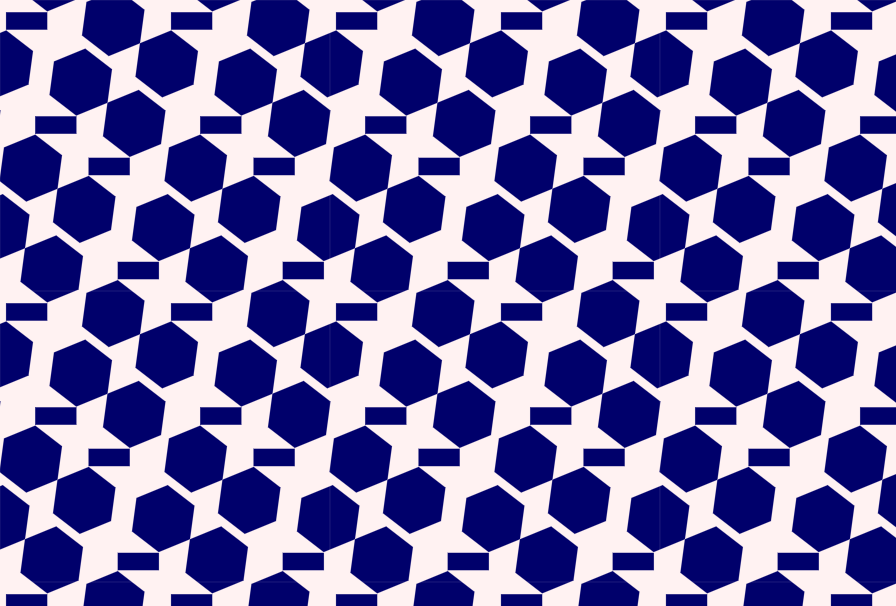
Write a Shadertoy shader that draws this pattern.

```glsl
// Navy hexagons and small bars on pale pink, on a half-drop lattice.
// Each motif is a distance function folded onto the lattice, and every motif
// is paired with its half-turn copy about the cell centre.

const float REPEATS_ACROSS = 5.431;
const float ROW_HEIGHT = 0.8819;          // in units of the horizontal repeat
const vec2 CELL_CENTRE = vec2(0.750, 0.4425);

const vec2 HEX_A = vec2(-0.0636, -0.3055);
const vec2 HEX_B = vec2(0.2606, -0.0552);
const float HEX_RADIUS = 0.2050;
const float HEX_TURN = 0.6573;            // direction of one corner, radians

const vec2 BAR_AT = vec2(0.4116, -0.3154);
const vec2 BAR_HALF = vec2(0.1250, 0.0530);

const vec3 PAPER = vec3(1.0, 0.95, 0.95);
const vec3 NAVY = vec3(0.0, 0.0, 0.42);

const float SEAM_HALF_WIDTH = 0.0035;
const float SEAM_FADE = 0.10;

// Offset from the lattice point whose cell holds p; odd rows shift by half.
vec2 foldToLattice(vec2 p, float rowHeight) {
    float row = round(p.y / rowHeight);
    p -= row * vec2(0.5, rowHeight);
    p.x -= round(p.x);
    return p;
}

vec2 rotate(vec2 p, float angle) {
    float c = cos(angle), s = sin(angle);
    return vec2(c * p.x + s * p.y, c * p.y - s * p.x);
}

// Regular hexagon with a corner on the x axis.
float hexagonDistance(vec2 p, float radius) {
    p = abs(p);
    return max(p.y, dot(p, vec2(0.8660, 0.5))) - radius * 0.8660;
}

float barDistance(vec2 p, vec2 halfSize) {
    vec2 d = abs(p) - halfSize;
    return length(max(d, 0.0)) + min(max(d.x, d.y), 0.0);
}

float hexagonAt(vec2 p, vec2 centre) {
    vec2 q = foldToLattice(p - centre, ROW_HEIGHT);
    return hexagonDistance(rotate(q, HEX_TURN), HEX_RADIUS);
}

float motifDistance(vec2 p) {
    float d = 1.0;
    for (int i = 0; i < 2; i++) {
        float turn = 1.0 - 2.0 * float(i);
        d = min(d, hexagonAt(p, turn * HEX_A));
        d = min(d, hexagonAt(p, turn * HEX_B));
        d = min(d, barDistance(foldToLattice(p - turn * BAR_AT, ROW_HEIGHT), BAR_HALF));
    }
    return d;
}

// Distance to the nearest edge of the printed tile.
float seamDistance(vec2 p, vec2 tile) {
    vec2 d = abs(p - tile * round(p / tile));
    return min(d.x, d.y);
}

float coverage(float d, float pixel) {
    return 1.0 - smoothstep(-0.75 * pixel, 0.75 * pixel, d);
}

void mainImage(out vec4 fragColor, in vec2 fragCoord) {
    // Measured from the upper left, y downwards, one unit per repeat.
    float pixel = REPEATS_ACROSS / iResolution.x;
    vec2 p = vec2(fragCoord.x, iResolution.y - fragCoord.y) * pixel;

    float ink = coverage(motifDistance(p - CELL_CENTRE), pixel);

    // Hairline joins between tiles let a little paper through the ink.
    float seam = seamDistance(p, vec2(2.0, 2.0 * ROW_HEIGHT)) - SEAM_HALF_WIDTH;
    ink *= 1.0 - SEAM_FADE * coverage(seam, pixel);

    fragColor = vec4(mix(PAPER, NAVY, ink), 1.0);
}
```
